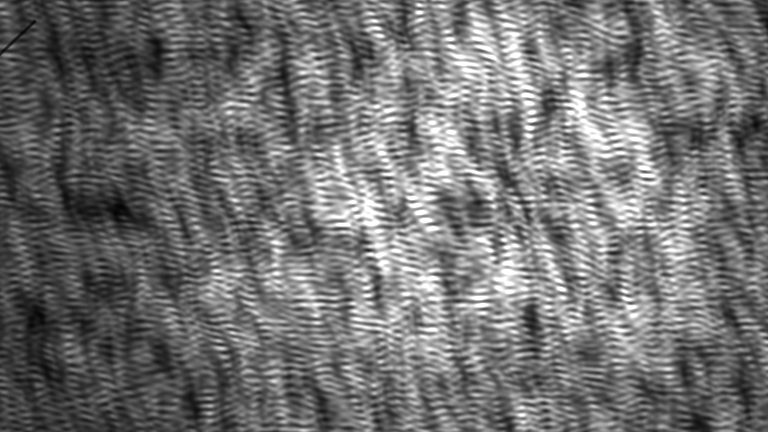
This texture is drawn by a Shadertoy shader. Its source:

```glsl
// Grey laser speckle: slanted soft blotches crossed by fine, broken horizontal fringes.
// Gradient noise shapes the blotches and also the strength and phase of the fringes;
// a broad off-centre glow lights the field and fades towards the left edge.

const float TAU = 6.2831853;
const float STREAK_SLANT = 0.22;      // sideways lean per unit of height
const float FRINGE_COUNT = 54.0;      // fringes per canvas height
const vec2 GLOW_CENTRE = vec2(1.12, 0.56);
const vec2 GLOW_RADIUS = vec2(0.75, 0.70);

// Random unit vector for a lattice cell
vec2 cellGradient(vec2 cell) {
    vec3 h = fract(cell.xyx * vec3(0.1031, 0.1030, 0.0973));
    h += dot(h, h.yzx + 33.33);
    float angle = TAU * fract((h.x + h.y) * h.z);
    return vec2(cos(angle), sin(angle));
}

float cornerValue(vec2 cell, vec2 local, vec2 corner) {
    return dot(cellGradient(cell + corner), local - corner);
}

float gradientNoise(vec2 p) {
    vec2 cell = floor(p);
    vec2 f = p - cell;
    vec2 blend = f * f * f * (f * (f * 6.0 - 15.0) + 10.0);
    float low = mix(cornerValue(cell, f, vec2(0, 0)), cornerValue(cell, f, vec2(1, 0)), blend.x);
    float high = mix(cornerValue(cell, f, vec2(0, 1)), cornerValue(cell, f, vec2(1, 1)), blend.x);
    return mix(low, high, blend.y);
}

// Lean upright features to the left, by a slightly varying amount
vec2 slant(vec2 p, float lean) {
    float wander = 0.035 * gradientNoise(p * 4.0 + 61.0) + 0.012 * gradientNoise(p * 13.0 + 29.0);
    return vec2(p.x + lean * p.y + wander, p.y);
}

// Blotches from broad patches down to fine mottling
float blotches(vec2 p) {
    return 0.38 * gradientNoise(p * vec2(5.0, 3.5) + 23.6)
         + 0.68 * gradientNoise(p * vec2(13.0, 5.5) + 41.7)
         + 0.82 * gradientNoise(p * vec2(29.0, 12.0) + 7.3)
         + 0.36 * gradientNoise(p * vec2(56.0, 30.0) + 83.1);
}

// Two noise fields in quadrature let the fringes fade, shift and break
float fringes(vec2 p, vec2 slanted, float count) {
    float phase = TAU * count * (p.y + 0.016 * gradientNoise(p * 2.5 + 19.0));
    vec2 envelope = vec2(0.12 + gradientNoise(slanted * vec2(33.0, 17.0) + 113.4),
                         gradientNoise(slanted * vec2(35.0, 18.0) + 157.9));
    return dot(envelope, vec2(cos(phase), sin(phase)));
}

float glow(vec2 p, vec2 centre, vec2 radius) {
    vec2 d = (p - centre) / radius;
    return exp(-dot(d, d));
}

float segmentDistance(vec2 p, vec2 a, vec2 b) {
    vec2 along = b - a;
    float t = clamp(dot(p - a, along) / dot(along, along), 0.0, 1.0);
    return length(p - a - along * t);
}

void mainImage(out vec4 fragColor, in vec2 fragCoord) {
    vec2 p = fragCoord / iResolution.y;
    vec2 slanted = slant(p, STREAK_SLANT);

    // Speckle under uneven light
    float light = 0.19 + 0.46 * glow(p, GLOW_CENTRE, GLOW_RADIUS);
    float speckle = (1.0 + blotches(slanted)) * (1.0 + 0.82 * fringes(p, slanted, FRINGE_COUNT));
    float grey = light * speckle;

    // Thin dark scratch near the upper left corner
    float scratch = segmentDistance(p, vec2(-0.01, 0.865), vec2(0.08, 0.95));
    grey *= mix(0.3, 1.0, smoothstep(0.001, 0.006, scratch));

    fragColor = vec4(vec3(clamp(grey, 0.02, 1.0)), 1.0);
}
```
